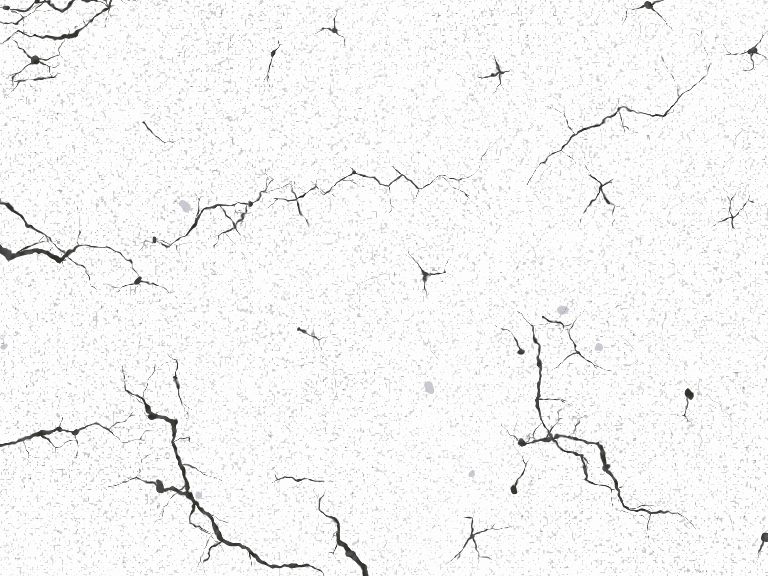
Reproduce this texture procedurally as a Shadertoy shader.

```glsl
float hash(vec2 p) {
    vec3 q = fract(p.xyx * vec3(.1031, .1030, .0973));
    q += dot(q, q.yzx + 33.33);
    return fract((q.x + q.y) * q.z);
}

float noise(vec2 p) {
    vec2 i = floor(p), f = fract(p);
    f = f * f * (3. - 2. * f);
    return mix(mix(hash(i), hash(i + vec2(1, 0)), f.x),
               mix(hash(i + vec2(0, 1)), hash(i + 1.), f.x), f.y);
}

vec2 noise2(vec2 p) { return vec2(noise(p + 17.), noise(p + 71.)) - .5; }

vec2 dir(float angle) { return vec2(cos(angle), sin(angle)); }

// Distance to a segment whose radius runs from ra to rb
float taper(vec2 p, vec2 a, vec2 b, float ra, float rb) {
    vec2 d = b - a;
    float t = clamp(dot(p - a, d) / dot(d, d), 0., 1.);
    return length(p - a - d * t) - mix(ra, rb, t);
}

// Bent twig with a forked, fading tip
float branch(vec2 p, vec2 a, float angle, float len, float r, vec2 key) {
    float bend = hash(key + 7.) - .5;
    vec2 b = a + len * .5 * dir(angle + bend);
    vec2 c = b + len * .5 * dir(angle - 1.4 * bend);
    vec2 fork = b + len * .3 * dir(angle + 2.5 * bend);
    float d = min(taper(p, a, b, r, r * .4), taper(p, b, c, r * .4, -.0006));
    return min(d, taper(p, b, fork, r * .2, -.0009));
}

// Long wandering crack with side twigs and swollen joints
float crack(vec2 p, vec2 a, float heading, float stride, float width, float id) {
    float d = 1., r = 0.;
    for (float i = 1.; i <= 10.; i++) {
        vec2 key = vec2(id, i);
        float angle = heading + 1.7 * (hash(key) - .5);
        vec2 b = a + stride * dir(angle);
        float rNext = width * sin(.314 * i) * (.5 + hash(key + 31.));
        d = min(d, taper(p, a, b, r, rNext));
        if (hash(key + 53.) > .5) {
            float side = hash(key + 59.) > .5 ? 1. : -1.;
            float len = .025 + .075 * hash(key + 61.);
            d = min(d, branch(p, b, angle + side * (.6 + .8 * hash(key + 67.)), len, rNext * .4, key));
        }
        if (hash(key + 83.) > .88) d = min(d, length(p - b) - width * 2.2);
        a = b;
        r = rNext;
    }
    return d;
}

// Small blot with thin radiating arms
float star(vec2 p, vec2 c, float id) {
    float d = length(p - c) - mix(.002, .008, pow(hash(vec2(id, 3)), 2.));
    float arms = floor(1. + 4. * hash(vec2(id, 5)));
    for (float i = 0.; i < arms; i++) {
        vec2 key = vec2(id, i + 20.);
        float angle = 6.283 * (i + .6 * hash(key)) / arms + id;
        d = min(d, branch(p, c, angle, .03 + .06 * hash(key + 9.), .0016, key));
    }
    return d;
}

void mainImage(out vec4 fragColor, in vec2 fragCoord) {
    vec2 p = fragCoord / iResolution.y;
    float soft = max(1. / iResolution.y, .0015);

    // Paper with fine pale speckle
    float density = .75 + .5 * noise(p * 5.);
    float speckle = smoothstep(.66, .98, noise(p * 340.)) * density;
    float specks = smoothstep(.9, 1., noise(p * 260. + 90.)) * density;
    vec3 color = vec3(.993) - .19 * speckle - .3 * specks;

    // Jagged warp shared by every line
    vec2 q = p + .014 * noise2(p * 22.) + .007 * noise2(p * 60.) + .0035 * noise2(p * 150.);

    // Pale smudges
    for (float id = 1.; id < 8.; id++) {
        vec2 c = vec2(1.333 * hash(vec2(id, 301)), hash(vec2(id, 307)));
        float d = length(q - c) - mix(.003, .01, hash(vec2(id, 311)));
        color = mix(color, vec3(.74, .73, .77), .8 * clamp(.5 - d / soft, 0., 1.));
    }

    // Faint broken hairlines, densest at the upper right
    float hair = 0.;
    for (float id = 1.; id < 70.; id++) {
        vec2 c = vec2(1.333 * sqrt(hash(vec2(id, 401))), 1. - .9 * pow(hash(vec2(id, 409)), 1.4));
        if (length(q - c) > .15) continue;
        float angle = -1.5 + 1.6 * (hash(vec2(id, 419)) - .5);
        float d = branch(q, c, angle, .03 + .09 * hash(vec2(id, 421)), .0002, vec2(id, 431));
        hair = max(hair, clamp(.5 - d / soft, 0., 1.) * (.3 + .7 * hash(vec2(id, 433))));
    }
    hair *= smoothstep(.25, .55, noise(p * 65.));

    // Long cracks, mostly falling to the right
    float d = 1.;
    for (float id = 1.; id < 12.; id++) {
        vec2 start = vec2(1.333, .75) * fract(.5 + id * vec2(.7549, .5698)) + vec2(-.15, .1);
        float heading = mix(-1.4, .5, hash(vec2(id, 211)));
        float stride = mix(.026, .05, hash(vec2(id, 223)));
        d = min(d, crack(q, start, heading, stride, mix(.0013, .0038, hash(vec2(id, 227))), id + 100.));
    }

    // Tangled bundle in the top left corner
    for (float id = 0.; id < 4.; id++)
        d = min(d, crack(q, vec2(-.04, .925 + .024 * id), .06, .042 - .005 * id, .0022, id + 150.));

    // Scattered small blots
    for (float id = 1.; id < 25.; id++) {
        vec2 c = vec2(1.333, 1) * fract(.2 + id * vec2(.7549, .5698) + .2 * hash(vec2(id, 503)));
        if (length(q - c) < .15) d = min(d, star(q, c, id + 200.));
    }

    // Ink with uneven edges and mottled cores
    d += .0016 * (noise(p * 180.) - .5);
    vec3 ink = mix(vec3(.15, .16, .13), vec3(.36, .35, .36), noise(p * 130.));
    color = mix(color, vec3(.3), hair * .8);
    color = mix(color, ink, clamp(.5 - d / soft, 0., 1.));
    fragColor = vec4(color, 1);
}
```
